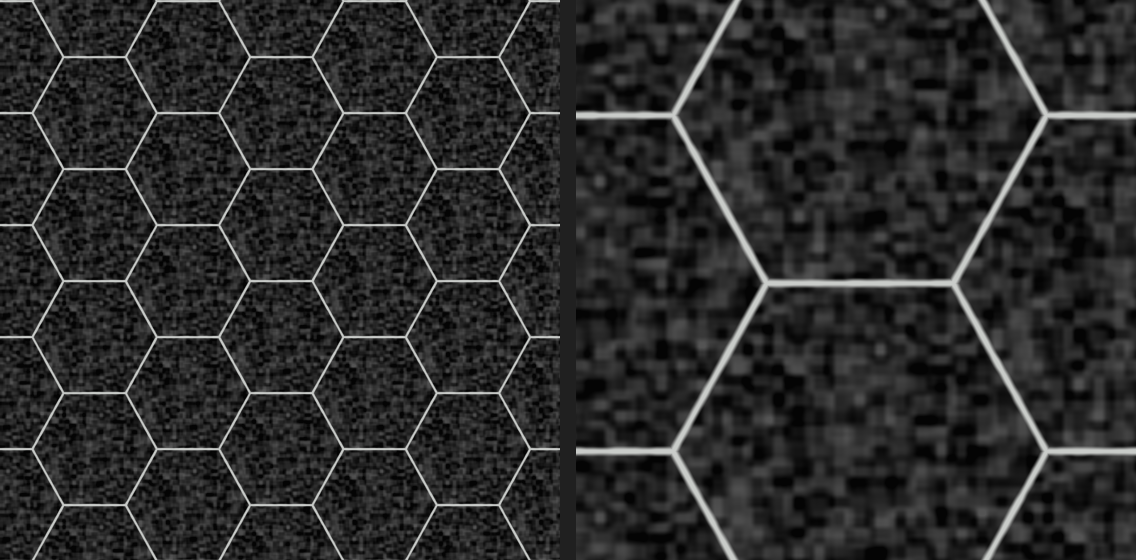
Left: the whole. Right: its middle third, enlarged.
Reproduce this pattern procedurally as a WebGL 2 fragment shader.

```glsl
#version 300 es
precision highp float;
// Dark, grainy hexagon tiles separated by thin pale grout lines.

#define REPEATS vec2(3.0, 5.0)
#define FIRST_CENTER vec2(0.169, 0.798)
#define LINE_HALF_WIDTH 0.0020
#define LINE_SOFTNESS 0.0015
#define LINE_WOBBLE 0.25
#define LINE_COLOR vec3(0.79, 0.80, 0.79)
#define GRAIN_CELLS 165.0
#define GRAIN_MEAN 0.136
#define GRAIN_CONTRAST 0.52
#define TILE_VARIATION 0.2

uniform vec2 u_resolution;
out vec4 fragColor;

float hash(vec2 p) {
    return fract(sin(dot(p, vec2(127.1, 311.7))) * 43758.5453);
}

// Value noise with steep blends, giving slightly blurred blocks
float blockNoise(vec2 p) {
    vec2 cell = floor(p);
    vec2 blend = smoothstep(0.15, 0.85, fract(p));
    float low = mix(hash(cell), hash(cell + vec2(1.0, 0.0)), blend.x);
    float high = mix(hash(cell + vec2(0.0, 1.0)), hash(cell + 1.0), blend.x);
    return mix(low, high, blend.y);
}

// Upright and sideways dashes woven together
float grain(vec2 p) {
    float upright = blockNoise(p * vec2(1.0, 0.6) + 17.0);
    float sideways = blockNoise(p * vec2(0.5, 1.0) + 53.0);
    return 0.5 * (upright + sideways);
}

// Signed distance to the edge lines of a flat-topped hexagon
float hexDistance(vec2 p, vec2 halfSize) {
    vec2 q = abs(p);
    vec2 slantNormal = normalize(vec2(halfSize.y, 0.5 * halfSize.x));
    float slant = dot(q - vec2(halfSize.x, 0.0), slantNormal);
    return max(slant, q.y - halfSize.y);
}

// Offset from the nearest centre of a rectangular lattice
vec2 latticeOffset(vec2 p, vec2 period) {
    return p - period * floor(p / period + 0.5);
}

void main() {
    vec2 uv = gl_FragCoord.xy / u_resolution.y;
    vec2 period = 1.0 / REPEATS;
    vec2 halfSize = period * vec2(1.0 / 3.0, 0.5);

    // Two staggered lattices form the honeycomb
    vec2 p = uv - FIRST_CENTER;
    vec2 evenPos = latticeOffset(p, period);
    vec2 oddPos = latticeOffset(p - 0.5 * period, period);
    float evenDist = hexDistance(evenPos, halfSize);
    float oddDist = hexDistance(oddPos, halfSize);
    vec2 local = evenDist < oddDist ? evenPos : oddPos;
    float edge = abs(min(evenDist, oddDist));

    // Grain shared by all tiles, with a little variation between them
    float speckle = mix(grain(local * GRAIN_CELLS),
                        grain(uv * GRAIN_CELLS + 91.0), TILE_VARIATION);
    float shade = GRAIN_MEAN + GRAIN_CONTRAST * (speckle - 0.5);
    vec3 color = vec3(clamp(shade, 0.015, 0.33));

    // Soft grout lines of slightly uneven width
    float wobble = 1.0 + LINE_WOBBLE * (blockNoise(uv * 120.0) - 0.5);
    float halfWidth = LINE_HALF_WIDTH * wobble;
    float soft = max(LINE_SOFTNESS, 0.75 / u_resolution.y);
    float line = 1.0 - smoothstep(halfWidth - soft, halfWidth + soft, edge);
    color = mix(color, LINE_COLOR, line);

    fragColor = vec4(color, 1.0);
}
```
